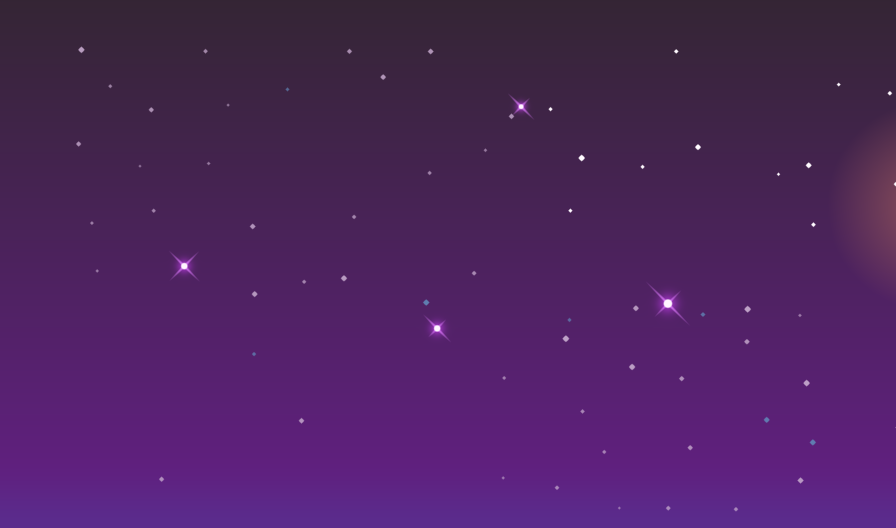
Give the GLSL for this background, as a Shadertoy shader.

```glsl
// A violet dusk sky: a vertical gradient, a warm glow at the right edge,
// small diamond stars scattered by cellular noise, and four diagonal sparkles.
// All lengths are in units of the canvas height.

vec3 hash3(vec2 cell) {
    vec3 q = fract(cell.xyx * vec3(0.1031, 0.1030, 0.0973));
    q += dot(q, q.yxz + 33.33);
    return fract((q.xxy + q.yzz) * q.zyx);
}

vec3 skyColor(float y) {
    vec3 sky = mix(vec3(0.205, 0.146, 0.205), vec3(0.375, 0.125, 0.495),
                   clamp((1.0 - y) / 0.89, 0.0, 1.0));
    return mix(sky, vec3(0.355, 0.17, 0.55), smoothstep(0.13, 0.0, y));
}

// Colour in rgb and coverage in a, for the one star a cell may hold
vec4 starField(vec2 p, float pixel) {
    const float cellSize = 0.125;
    vec2 cell = floor(p / cellSize);
    vec3 place = hash3(cell + 17.0);
    vec3 look = hash3(cell + 71.0);
    vec2 center = (cell + 0.1 + 0.8 * place.xy) * cellSize;

    // Dense at the lower right, sparse at the lower left, white at the upper right
    bool rightSide = center.x > 1.0;
    bool whiteZone = rightSide && center.y > 0.52;
    float density = rightSide ? (whiteZone ? 0.55 : 1.0)
                              : mix(0.33, 0.82, step(0.34, center.y));
    float present = step(place.z, density)
                  * step(0.13, center.x) * step(center.y, 0.91);

    float radius = mix(0.0025, 0.0062, look.x);
    vec2 d = abs(p - center);
    float dist = mix(length(d), d.x + d.y, 0.6) - radius;
    float cover = present * smoothstep(pixel, -pixel, dist);

    vec3 tint = look.y < 0.13 ? vec3(0.38, 0.53, 0.72) : vec3(0.77, 0.66, 0.80);
    return whiteZone ? vec4(1.0, 0.98, 1.0, cover)
                     : vec4(tint, cover * mix(0.6, 0.95, look.x));
}

// A tapering ray along the x axis
float ray(vec2 q, float reach, float pixel) {
    float taper = max(1.0 - abs(q.x) / reach, 0.0);
    return taper * smoothstep(0.0025 * taper + pixel, 0.0, abs(q.y));
}

// White core, violet halo and two crossed rays; arms.x is the falling diagonal
vec3 addSparkle(vec3 color, vec2 p, vec2 arms, float core, float pixel) {
    vec2 q = vec2(p.x - p.y, p.x + p.y) * 0.7071;
    float rays = max(ray(q, arms.x, pixel), ray(q.yx, arms.y, pixel));
    float halo = exp(-dot(p, p) / (core * core * 5.0));
    color = mix(color, vec3(0.72, 0.22, 0.88), 0.75 * halo);
    color = mix(color, vec3(0.84, 0.46, 0.96), rays);
    return mix(color, vec3(1.0, 0.96, 1.0),
               smoothstep(core + pixel, core - pixel, length(p)));
}

void mainImage(out vec4 fragColor, in vec2 fragCoord) {
    vec2 p = fragCoord / iResolution.y;
    float pixel = 1.0 / iResolution.y;
    float width = iResolution.x / iResolution.y;
    vec3 color = skyColor(p.y);

    // Warm glow centred just beyond the right edge
    float glow = max(1.0 - length(p - vec2(width + 0.07, 0.61)) / 0.2, 0.0);
    color = mix(color, vec3(0.62, 0.36, 0.36), 0.85 * glow);

    vec4 star = starField(p, pixel);
    color = mix(color, star.rgb, star.a);

    // Sparkles, left to right
    color = addSparkle(color, p - vec2(0.349, 0.496), vec2(0.042, 0.040), 0.0060, pixel);
    color = addSparkle(color, p - vec2(0.828, 0.378), vec2(0.038, 0.024), 0.0060, pixel);
    color = addSparkle(color, p - vec2(0.987, 0.798), vec2(0.036, 0.024), 0.0045, pixel);
    color = addSparkle(color, p - vec2(1.265, 0.425), vec2(0.060, 0.036), 0.0080, pixel);

    fragColor = vec4(color, 1.0);
}
```
